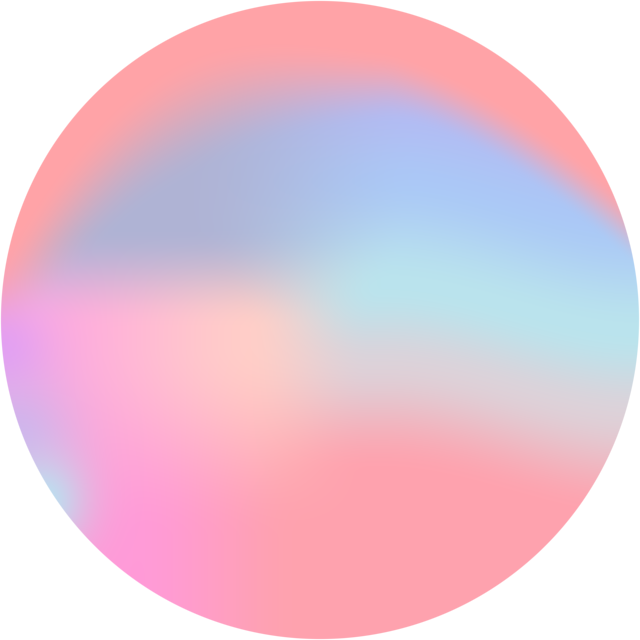
A three.js fragment shader for this background:

```glsl
// A soft pastel gradient disc on white: a coral crown arching over blue and aqua,
// peach and pink to the left, coral below. Two vertical colour ramps are blended
// sideways, then the crown and a few soft glows are laid over them.

varying vec2 vUv;

const float DISC_RADIUS = 0.4985;
const float EDGE_SOFTNESS = 0.0013;

const vec3 PAPER      = vec3(1.0);
const vec3 CROWN      = vec3(1.0, 0.640, 0.655);
const vec3 CORAL      = vec3(0.997, 0.635, 0.682);
const vec3 MIST       = vec3(0.865, 0.822, 0.850);
const vec3 AQUA       = vec3(0.730, 0.892, 0.928);
const vec3 SKY        = vec3(0.667, 0.785, 0.965);
const vec3 PERIWINKLE = vec3(0.705, 0.725, 0.950);
const vec3 SLATE      = vec3(0.686, 0.702, 0.832);
const vec3 PEACH      = vec3(1.0, 0.808, 0.780);
const vec3 PINK       = vec3(1.0, 0.680, 0.860);
const vec3 MAGENTA    = vec3(1.0, 0.605, 0.845);
const vec3 VIOLET     = vec3(0.890, 0.620, 0.955);
const vec3 LAVENDER   = vec3(0.790, 0.710, 0.935);
const vec3 ICE        = vec3(0.730, 0.880, 0.940);

// Crown arch: peak position, fall to each side, and softness left and right
const vec2 ARCH_PEAK = vec2(0.60, 0.865);
const float ARCH_FALL_LEFT = 1.75;
const float ARCH_FALL_RIGHT = 0.95;
const vec2 ARCH_SOFTNESS = vec2(0.10, 0.050);

// How far the right-hand bands sink towards the rim
const float BAND_SINK = 0.075;

float glow(vec2 p, vec2 centre, vec2 radius) {
  vec2 d = (p - centre) / radius;
  return exp(-dot(d, d));
}

// Coral, mist, aqua, sky and periwinkle from bottom to top
vec3 coolRamp(vec2 p) {
  float h = p.y + BAND_SINK * smoothstep(0.6, 1.0, p.x);
  vec3 c = mix(CORAL, MIST, smoothstep(0.26, 0.44, h));
  c = mix(c, AQUA, smoothstep(0.42, 0.555, h));
  c = mix(c, SKY, smoothstep(0.55, 0.73, h));
  return mix(c, PERIWINKLE, smoothstep(0.70, 0.86, h));
}

// Magenta to coral at the foot, pink to peach in the middle, slate on top
vec3 warmRamp(vec2 p) {
  vec3 foot = mix(MAGENTA, CORAL, smoothstep(0.20, 0.48, p.x));
  vec3 middle = mix(PINK, PEACH, smoothstep(0.08, 0.42, p.x));
  vec3 c = mix(foot, middle, smoothstep(0.16, 0.46, p.y));
  return mix(c, SLATE, smoothstep(0.485, 0.645, p.y));
}

// Coverage of the coral crown above the arch
float crownMask(vec2 p) {
  float side = p.x - ARCH_PEAK.x;
  float fall = side < 0.0 ? ARCH_FALL_LEFT * pow(-side, 3.0)
                          : ARCH_FALL_RIGHT * pow(side, 1.5);
  float softness = mix(ARCH_SOFTNESS.x, ARCH_SOFTNESS.y, smoothstep(0.25, 0.70, p.x));
  float height = p.y - (ARCH_PEAK.y - fall);
  return smoothstep(-softness, softness, height);
}

void main() {
  vec2 p = vUv;

  // Sideways blend, wider in the upper half
  float upper = smoothstep(0.48, 0.68, p.y);
  float blendStart = mix(0.38, 0.28, upper);
  float blendEnd = mix(0.58, 0.66, upper);
  vec3 colour = mix(warmRamp(p), coolRamp(p), smoothstep(blendStart, blendEnd, p.x));

  colour = mix(colour, CROWN, crownMask(p));

  // Glows along the lower left rim
  colour = mix(colour, VIOLET, 0.95 * glow(p, vec2(0.0, 0.455), vec2(0.085, 0.085)));
  colour = mix(colour, LAVENDER, 0.85 * glow(p, vec2(0.02, 0.325), vec2(0.095, 0.085)));
  colour = mix(colour, ICE, glow(p, vec2(0.065, 0.215), vec2(0.070, 0.075)));

  // Disc on plain paper
  float rim = length(p - 0.5) - DISC_RADIUS;
  float disc = 1.0 - smoothstep(-EDGE_SOFTNESS, EDGE_SOFTNESS, rim);
  gl_FragColor = vec4(mix(PAPER, colour, disc), 1.0);
}
```
